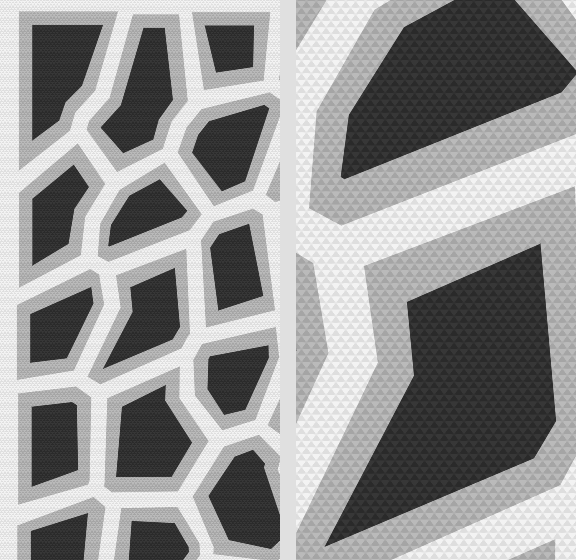
Left: the whole. Right: its middle third, enlarged.
Give the GLSL for this pattern, as a WebGL 2 fragment shader.

```glsl
#version 300 es
precision highp float;

uniform vec2 u_resolution;
out vec4 fragColor;

const vec2 CELL = vec2(0.32, 0.41);
const float SLOPE = 0.28;

vec2 hash2(vec2 p) {
    vec3 q = fract(vec3(p.xyx) * vec3(0.1031, 0.1030, 0.0973) + 0.37);
    q += dot(q, q.yzx + 33.33);
    return fract((q.xx + q.yz) * q.zy);
}

// Each stone owns two sites; they coincide unless the stone is bent.
vec2 site(vec2 id, int k) {
    vec2 jitter = (hash2(id * 7.3 + 2.0) - 0.5) * vec2(0.28, 0.38);
    vec2 pos = (id + 0.5 + jitter) * CELL;
    pos.y += 0.06 * mod(id.x, 2.0);
    vec2 h = hash2(id * 3.7 + 19.0);
    if (k == 1 && h.x < 0.3) {
        pos += vec2(h.y < 0.5 ? -0.1 : 0.1, 0.15);
    }
    return pos;
}

bool onWall(vec2 id) {
    return id.x >= 0.0 && id.y >= 0.0;
}

// Signed distance to the tilted border between sites a and b, positive near a.
float border(vec2 p, vec2 a, vec2 b, float tilt) {
    vec2 n = normalize(a - b);
    n += tilt * vec2(-n.y, n.x);
    float stretch = length(vec2(n.x + SLOPE * n.y, n.y));
    return dot(p - 0.5 * (a + b), n) / stretch;
}

vec2 nearestStone(vec2 p, vec2 base) {
    vec2 nearest = base;
    float best = 1e5;
    for (int y = -2; y <= 2; y++)
    for (int x = -2; x <= 2; x++) {
        vec2 id = base + vec2(x, y);
        if (!onWall(id)) continue;
        float d = min(distance(p, site(id, 0)), distance(p, site(id, 1)));
        if (d < best) {
            best = d;
            nearest = id;
        }
    }
    return nearest;
}

// Distances inside the rim (x) and inside the dark core (y).
vec2 stoneDistances(vec2 wall) {
    // The courses of stones rise to the right.
    vec2 p = vec2(wall.x, wall.y + SLOPE * (wall.x - 0.4));
    vec2 base = max(floor(p / CELL), 0.0);
    vec2 own = nearestStone(p, base);
    vec2 a0 = site(own, 0), a1 = site(own, 1);
    vec2 h = hash2(own + 41.0);
    float margin = min(wall.x - 0.02 * h.x, wall.y - 0.015 * h.y);
    float rim = margin;
    float core = margin - 0.048;
    for (int y = -2; y <= 2; y++)
    for (int x = -2; x <= 2; x++) {
        vec2 id = base + vec2(x, y);
        if (!onWall(id) || id == own) continue;
        vec2 r = hash2(id * 5.1 + own * 11.7 + 3.0);
        float rimTilt = (r.x - 0.5) * 0.14;
        float coreTilt = rimTilt + (r.y - 0.5) * 0.16;
        for (int k = 0; k < 2; k++) {
            vec2 b = site(id, k);
            float dRim = max(border(p, a0, b, rimTilt), border(p, a1, b, rimTilt));
            float dCore = max(border(p, a0, b, coreTilt), border(p, a1, b, coreTilt));
            rim = min(rim, dRim - 0.028);
            core = min(core, dCore - 0.066 - 0.018 * r.x);
        }
    }
    return vec2(rim, min(core, rim - 0.027));
}

// Fine horizontal rows broken into staggered dashes.
float weave(vec2 p) {
    vec2 t = 6.2832 * p;
    float dashes = cos(t.x * 85.333) * cos(t.y * 64.0);
    return clamp(3.0 * (sin(t.y * 128.0) + 2.0 * dashes), -1.0, 1.0);
}

void main() {
    vec2 p = gl_FragCoord.xy / u_resolution.x;
    float top = u_resolution.y / u_resolution.x;
    vec2 wall = vec2(p.x - 0.05, top - 0.037 - p.y);
    vec2 d = stoneDistances(wall);
    float soft = 0.5 / u_resolution.x;
    float inRim = smoothstep(-soft, soft, d.x);
    float inCore = smoothstep(-soft, soft, d.y);

    float shade = mix(mix(0.91, 0.69, inRim), 0.19, inCore);
    shade += mix(0.041, 0.025, inCore) * weave(p);
    fragColor = vec4(vec3(shade), 1.0);
}
```
